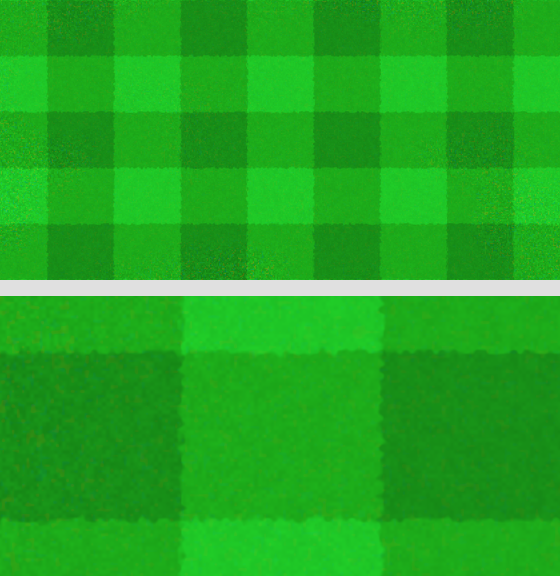
Top, the full canvas; bottom, a detail of the centre.
Reproduce this pattern procedurally as a WebGL 1 fragment shader.

```glsl
precision highp float;

uniform vec2 u_resolution;

const vec3 DARK = vec3(0.09, 0.56, 0.09);
const vec3 MIDDLE = vec3(0.11, 0.67, 0.10);
const vec3 LIGHT = vec3(0.12, 0.78, 0.15);

// Lengths are fractions of the canvas height
const vec2 BAND_SIZE = vec2(0.2377, 0.2);
const vec2 BAND_START = vec2(0.4075, 0.2);
const float EDGE_SOFTNESS = 0.004;
const float EDGE_FRAY = 0.010;

float hash(vec2 p) {
  vec3 q = fract(vec3(p.xyx) * 0.1031);
  q += dot(q, q.yzx + 33.33);
  return fract((q.x + q.y) * q.z);
}

float valueNoise(vec2 p) {
  vec2 cell = floor(p);
  vec2 f = fract(p);
  f = f * f * (3.0 - 2.0 * f);
  float low = mix(hash(cell), hash(cell + vec2(1.0, 0.0)), f.x);
  float high = mix(hash(cell + vec2(0.0, 1.0)), hash(cell + vec2(1.0)), f.x);
  return mix(low, high, f.y);
}

// Alternating bands: 1 inside a light band, 0 inside a dark one
float lightBand(float x, float start, float size, float softness) {
  float phase = (x - start) / size;
  float fromCentre = abs(fract(phase * 0.5 + 0.25) - 0.5);
  float inside = (0.25 - fromCentre) * 2.0 * size;
  return smoothstep(-softness, softness, inside);
}

vec3 gingham(vec2 p, float softness) {
  float column = lightBand(p.x, BAND_START.x, BAND_SIZE.x, softness);
  float row = lightBand(p.y, BAND_START.y, BAND_SIZE.y, softness);
  float level = column + row;
  return mix(mix(DARK, MIDDLE, min(level, 1.0)), LIGHT, max(level - 1.0, 0.0));
}

// Uneven wear, heavier toward the cloth borders
float wearAmount(vec2 p, vec2 extent) {
  vec2 gap = min(p, extent - p);
  float border = 1.0 - smoothstep(0.0, 0.22, min(gap.x, gap.y));
  float patches = valueNoise(p * 4.5 + 17.0);
  return smoothstep(0.5, 1.05, patches + 0.3 * border);
}

vec3 grain(vec2 p, float wear) {
  float fibre = valueNoise(p * 210.0) - 0.5;
  float mottle = valueNoise(p * 75.0 + 41.0) - 0.5;
  float warm = valueNoise(p * 170.0 + 83.0);
  float cool = valueNoise(p * 190.0 + 131.0);
  float strength = mix(0.035, 0.13, wear);
  vec3 shade = vec3(0.25, 1.0, 0.25) * (fibre * strength + mottle * 0.025);
  vec3 warmFleck = vec3(0.20, -0.03, -0.03) * smoothstep(0.68, 0.95, warm);
  vec3 coolFleck = vec3(-0.04, -0.02, 0.14) * smoothstep(0.70, 0.95, cool);
  return shade + (warmFleck + coolFleck) * mix(0.25, 1.0, wear);
}

void main() {
  vec2 p = gl_FragCoord.xy / u_resolution.y;
  vec2 extent = vec2(u_resolution.x / u_resolution.y, 1.0);

  // Ragged fibres displace the band edges
  vec2 fray = vec2(valueNoise(p * 140.0 + 7.0), valueNoise(p * 140.0 + 59.0)) - 0.5;
  float softness = max(EDGE_SOFTNESS, 0.7 / u_resolution.y);
  vec3 color = gingham(p + fray * EDGE_FRAY, softness);

  color += grain(p, wearAmount(p, extent));
  gl_FragColor = vec4(clamp(color, 0.0, 1.0), 1.0);
}
```
